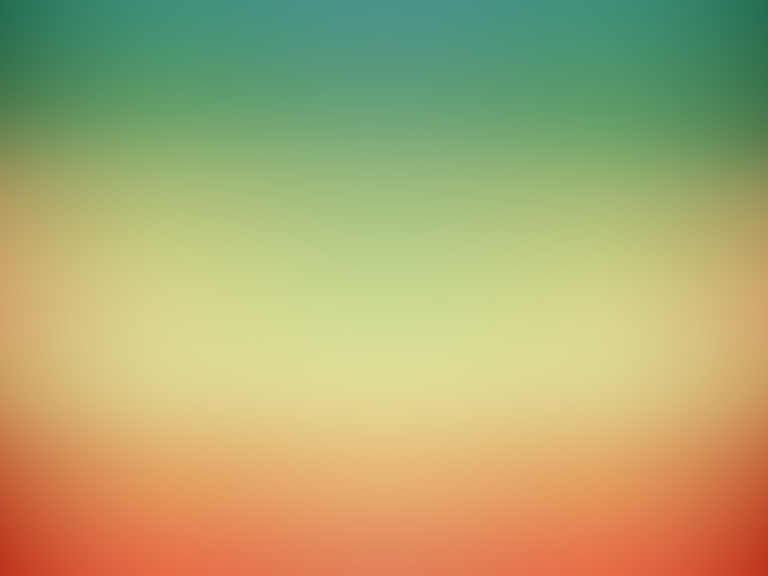
Give the GLSL for this background, as a Shadertoy shader.

```glsl
// Soft blurred sunset: teal sky over pale gold and coral, darkening to the sides.
#define STOPS 7
#define INNER_REACH 0.65    // where the centre column has faded out
#define OUTER_START 0.5     // where the side shading begins
#define OUTER_CURVE 1.8     // how late the side shading gathers
#define RIGHT_LIFT 0.038    // how far the green hangs lower on the right

// Colour columns, evenly spaced from bottom to top
const vec3 CENTRE[STOPS] = vec3[STOPS](
    vec3(0.886, 0.500, 0.345), vec3(0.902, 0.698, 0.451),
    vec3(0.878, 0.859, 0.588), vec3(0.776, 0.839, 0.561),
    vec3(0.624, 0.741, 0.498), vec3(0.392, 0.624, 0.475),
    vec3(0.290, 0.576, 0.541));
const vec3 FLANK[STOPS] = vec3[STOPS](
    vec3(0.910, 0.424, 0.275), vec3(0.890, 0.627, 0.384),
    vec3(0.871, 0.827, 0.557), vec3(0.831, 0.831, 0.541),
    vec3(0.667, 0.741, 0.467), vec3(0.373, 0.616, 0.412),
    vec3(0.243, 0.569, 0.478));
const vec3 SIDE[STOPS] = vec3[STOPS](
    vec3(0.737, 0.196, 0.110), vec3(0.765, 0.361, 0.204),
    vec3(0.804, 0.604, 0.369), vec3(0.812, 0.643, 0.424),
    vec3(0.659, 0.596, 0.365), vec3(0.282, 0.470, 0.294),
    vec3(0.137, 0.424, 0.314));

// Smooth Catmull-Rom blend through the stops of one column
vec3 columnColour(vec3 stops[STOPS], float height) {
    float position = clamp(height, 0.0, 1.0) * float(STOPS - 1);
    int i = min(int(position), STOPS - 2);
    float t = position - float(i);
    vec3 a = stops[max(i - 1, 0)];
    vec3 b = stops[i];
    vec3 c = stops[i + 1];
    vec3 d = stops[min(i + 2, STOPS - 1)];
    return b + 0.5 * t * (c - a + t * (2.0 * a - 5.0 * b + 4.0 * c - d
                        + t * (3.0 * (b - c) + d - a)));
}

void mainImage(out vec4 fragColor, in vec2 fragCoord) {
    vec2 uv = fragCoord / iResolution.xy;

    // Slight lowering of the green band toward the right
    float band = smoothstep(0.3, 0.6, uv.y) * (1.0 - smoothstep(0.75, 1.0, uv.y));
    float height = uv.y + RIGHT_LIFT * band * smoothstep(0.45, 1.0, uv.x);

    // Blend from centre to flank, then to the dark sides
    float spread = abs(uv.x - 0.5) * 2.0;
    float inner = smoothstep(0.0, INNER_REACH, spread);
    float outer = pow(max(spread - OUTER_START, 0.0) / (1.0 - OUTER_START), OUTER_CURVE);
    vec3 colour = mix(columnColour(CENTRE, height), columnColour(FLANK, height), inner);
    colour = mix(colour, columnColour(SIDE, height), outer);

    fragColor = vec4(clamp(colour, 0.0, 1.0), 1.0);
}
```
